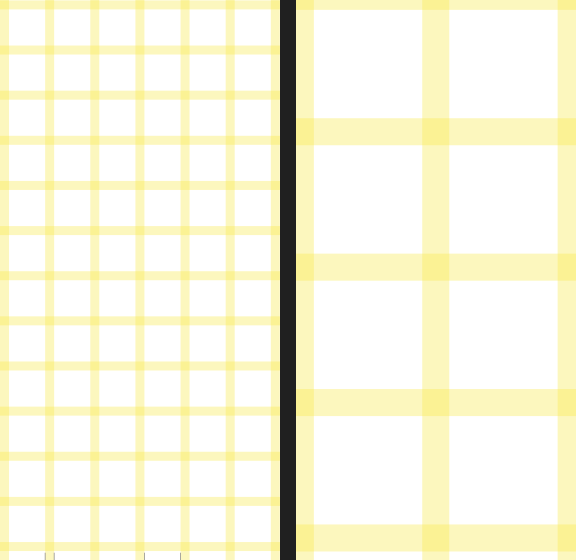
Left: the whole. Right: its middle third, enlarged.
Give the GLSL for this pattern, as a WebGL 1 fragment shader.

```glsl
precision highp float;
// Windowpane check: translucent yellow bands cross on white paper.
// Each direction is a repeated distance to a band; layering the same ink
// twice deepens the crossings. Fine grey ticks sit in the bottom margin.

uniform vec2 u_resolution;

// Lengths are fractions of the canvas width, measured from the top left.
#define PITCH 0.1612
#define BAND_WIDTH 0.0322
#define TOP_OFFSET 0.0014
#define INK vec3(0.972, 0.910, 0.278)
#define INK_ALPHA 0.353
#define TICK_TOP 1.974
#define TICK_WIDTH 0.0024
#define TICK_COLOR vec3(0.50)

// Pixel coverage of a signed distance, one pixel wide.
float coverage(float dist, float pixel) {
  return clamp(0.5 - dist / pixel, 0.0, 1.0);
}

// Repeated band whose leading edge lies on each multiple of PITCH.
float bands(float t, float pixel) {
  float centered = mod(t - 0.5 * BAND_WIDTH + 0.5 * PITCH, PITCH) - 0.5 * PITCH;
  return coverage(abs(centered) - 0.5 * BAND_WIDTH, pixel);
}

// Four ticks aligned with the edges of bands 1, 1, 3 and 4.
float ticks(vec2 p, float pixel) {
  float mark = 0.0;
  for (int i = 0; i < 4; i++) {
    float n = float(i);
    float band = max(1.0, n + step(1.5, n));
    float rightSide = step(0.5, n) * step(n, 2.5);
    float x = band * PITCH + rightSide * BAND_WIDTH;
    // Box-filtered overlap keeps lines thinner than a pixel at true weight.
    float lo = max(p.x - 0.5 * pixel, x - 0.5 * TICK_WIDTH);
    float hi = min(p.x + 0.5 * pixel, x + 0.5 * TICK_WIDTH);
    mark = max(mark, max(hi - lo, 0.0) / pixel);
  }
  return mark * coverage(TICK_TOP - p.y, pixel);
}

void main() {
  float pixel = 1.0 / u_resolution.x;
  vec2 p = vec2(gl_FragCoord.x, u_resolution.y - gl_FragCoord.y) * pixel;

  // Two layers of the same translucent ink.
  vec3 color = vec3(1.0);
  color = mix(color, INK, INK_ALPHA * bands(p.x, pixel));
  color = mix(color, INK, INK_ALPHA * bands(p.y - TOP_OFFSET, pixel));

  // Margin ticks.
  color = mix(color, TICK_COLOR, ticks(p, pixel));
  gl_FragColor = vec4(color, 1.0);
}
```
